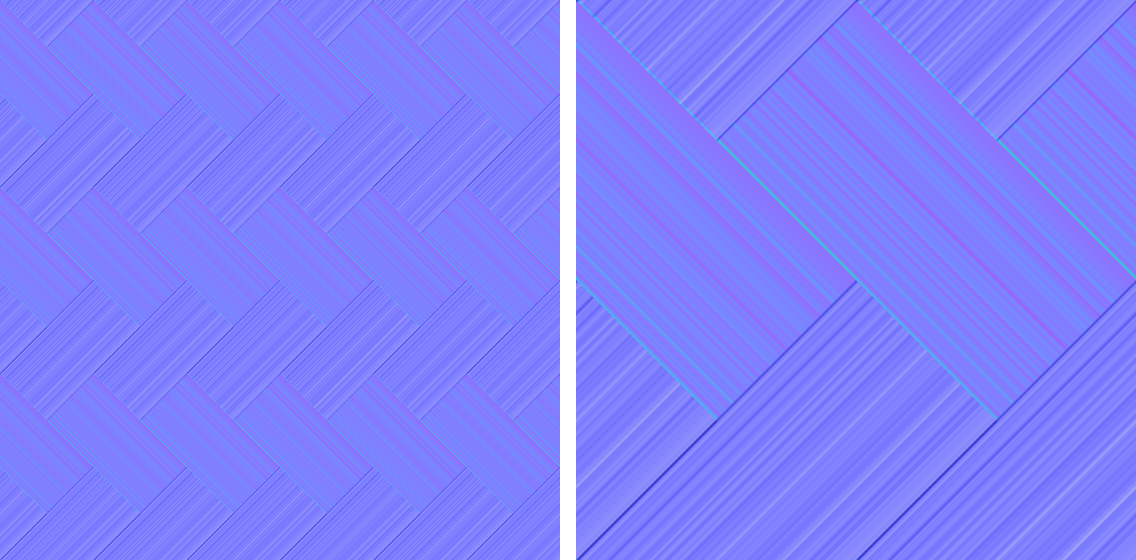
Left, the full canvas; right, a detail of the centre.
Give the GLSL for this texture map, as a WebGL 1 fragment shader.

```glsl
precision highp float;
// Normal map of a wooden herringbone floor: 2:1 planks laid at 45 degrees, 6 repeats
// across and 3 down. Each plank gets a slope profile over its width (grain, streaks,
// soft bevel, sharp joint), which is turned into a normal along the plank axes.
uniform vec2 u_resolution;

float hash(float n) {
  return fract(sin(n * 12.9898 + 4.137) * 43758.547);
}

// One-dimensional gradient noise, about -0.5 to 0.5
float gradientNoise(float x, float seed) {
  float i = floor(x);
  float f = x - i;
  float g0 = hash(i + seed) * 2.0 - 1.0;
  float g1 = hash(i + 1.0 + seed) * 2.0 - 1.0;
  float w = f * f * f * (f * (f * 6.0 - 15.0) + 10.0);
  return mix(g0 * f, g1 * (f - 1.0), w);
}

// Coverage of a band of the given half width, softened by one sample
float band(float d, float halfWidth, float px) {
  return clamp((halfWidth - abs(d)) / px + 0.5, 0.0, 1.0) * min(1.0, 2.0 * halfWidth / px);
}

// Sideways slope of the wood at a place across the plank
float woodSlope(float across, float seed, float px) {
  float fine = gradientNoise(across * 41.0, 7.0);
  float medium = gradientNoise(across * 27.0, 31.0);
  float own = gradientNoise(across * 36.0, seed);
  float slope = 0.36 * fine + 0.2 * medium + 0.14 * own;

  // Bold streaks with alternating slope
  float side = 1.0;
  for (int i = 0; i < 10; i++) {
    float n = float(i);
    float place = fract(0.74 + n * 0.382);
    float strength = 0.27 / (1.0 + 0.3 * n) * (0.8 + 0.4 * hash(seed + n));
    slope += side * strength * band(across - place, 0.007, px);
    side = -side;
  }

  // Soft bevel on the high side calms the grain
  float bevel = smoothstep(0.85, 1.0, across);
  return mix(slope, 0.105 + 0.3 * slope, bevel) - 0.008;
}

vec3 herringbone(vec2 uv, float px) {
  // Diagonal axes, in plank widths
  vec2 p = vec2(uv.x, 1.0 - uv.y) * 12.0;
  vec2 q = vec2(p.x + p.y, p.x - p.y) * 0.5;
  vec2 cell = floor(q);
  vec2 f = q - cell;
  float k = mod(cell.x - cell.y + 0.5, 4.0) - 0.5;
  bool falling = k > 0.5 && k < 2.5;

  // Position inside the plank, and the corner it starts from
  float along;
  float across;
  vec2 corner = cell;
  if (falling) {
    float part = k > 1.5 ? 1.0 : 0.0;
    along = f.x + part;
    across = f.y;
    corner.x -= part;
  } else {
    float part = k > 2.5 ? 1.0 : 0.0;
    along = f.y + part;
    across = f.x;
    corner.y -= part;
  }

  // Plank seed wraps with the canvas
  vec2 id = floor(mod(vec2(corner.x + corner.y, corner.x - corner.y) + 0.5, 12.0));
  float seed = 50.0 + 40.0 * hash(id.x + id.y * 13.0) + id.x;

  float slope = woodSlope(across, floor(seed), px);

  // Sharp joints along the low side and the starting end
  float jointDepth = along < 1.0 ? 0.75 : 0.4;
  slope = mix(slope, -jointDepth, band(across - 0.006, 0.006, px));
  float endSlope = -0.36 * band(along - 0.005, 0.005, px);

  // Slopes on the diagonal axes become a normal
  vec2 d = falling ? vec2(endSlope, slope) : vec2(slope, endSlope);
  vec3 normal = normalize(vec3(d.x + d.y, d.x - d.y, 1.0));
  return normal * 0.5 + 0.5;
}

void main() {
  float px = 4.25 / u_resolution.x;
  vec3 color = vec3(0.0);
  // Four samples per pixel keep the thin grain smooth
  for (int j = 0; j < 2; j++) {
    for (int i = 0; i < 2; i++) {
      vec2 offset = vec2(float(i), float(j)) * 0.5 - 0.25;
      color += herringbone((gl_FragCoord.xy + offset) / u_resolution, px);
    }
  }
  gl_FragColor = vec4(color * 0.25, 1.0);
}
```
